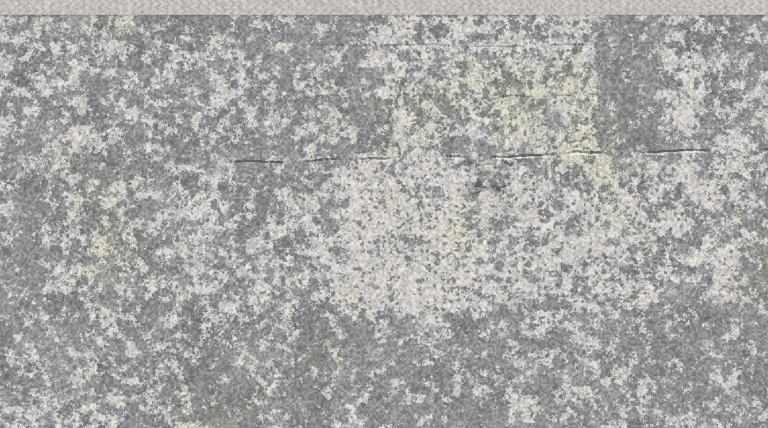
Give the GLSL for this texture, as a Shadertoy shader.

```glsl
// Weathered concrete wall with flaking pale coating, pits, cracks and a top trim.

const vec3 COOL_TINT = vec3(0.003, -0.007, 0.006);
const vec3 WARM_TINT = vec3(0.012, 0.003, -0.024);
const vec3 MOSS_TINT = vec3(0.004, 0.010, -0.028);
const vec3 TRIM_COLOUR = vec3(0.765, 0.748, 0.738);
const float CEMENT_TONE = 0.555;
const float FLAKE_TONE = 0.80;
const float TRIM_BASE = 0.965;

float hash(vec2 p) {
    vec3 q = fract(p.xyx * 0.1031);
    q += dot(q, q.yzx + 33.33);
    return fract((q.x + q.y) * q.z);
}

float noise(vec2 p) {
    vec2 cell = floor(p), f = fract(p);
    f = f * f * (3.0 - 2.0 * f);
    float low = mix(hash(cell), hash(cell + vec2(1, 0)), f.x);
    float high = mix(hash(cell + vec2(0, 1)), hash(cell + vec2(1, 1)), f.x);
    return mix(low, high, f.y);
}

// Layered noise in 0..1; a higher gain gives a rougher result.
float fbm(vec2 p, float gain) {
    float sum = 0.0, total = 0.0, weight = 1.0;
    for (int i = 0; i < 5; i++) {
        sum += weight * noise(p);
        total += weight;
        weight *= gain;
        p = mat2(1.6, 1.2, -1.2, 1.6) * p + 17.3;
    }
    return sum / total;
}

// Soft rectangle mask between two corners.
float patchMask(vec2 p, vec2 low, vec2 high, float soft) {
    vec2 inside = smoothstep(low - soft, low + soft, p)
                * (1.0 - smoothstep(high - soft, high + soft, p));
    return inside.x * inside.y;
}

// Ragged round holes scattered one per grid cell.
float pits(vec2 p, float scale, float chance, float px) {
    vec2 q = p * scale + 0.35 * (vec2(noise(p * 110.0), noise(p * 110.0 + 50.0)) - 0.5);
    vec2 cell = floor(q);
    vec2 centre = 0.3 + 0.4 * vec2(hash(cell + 3.1), hash(cell + 8.7));
    float radius = mix(0.10, 0.27, hash(cell + 21.4));
    float edge = 0.05 + px * scale * 0.6;
    float hole = 1.0 - smoothstep(radius - edge, radius + edge, length(fract(q) - centre));
    return hole * step(hash(cell + 40.2), chance);
}

// Broken, wandering horizontal line at a given height.
float crack(vec2 p, float height, float width, float px) {
    float path = height + 0.018 * (fbm(vec2(p.x * 9.0, height * 40.0), 0.6) - 0.5);
    float broken = smoothstep(0.28, 0.55, noise(vec2(p.x * 16.0, height * 90.0)));
    return broken * (1.0 - smoothstep(width, width + px, abs(p.y - path)));
}

// Share of surviving pale coating across the wall.
float coatingCover(vec2 p) {
    vec2 q = p + 0.07 * (vec2(fbm(p * 13.0, 0.6), fbm(p * 13.0 + 31.0, 0.6)) - 0.5);
    float cover = 0.25 + 0.75 * (fbm(p * 3.5 + 4.0, 0.6) - 0.5);
    cover += 0.24 * (noise(p * vec2(15.0, 2.0)) - 0.5);
    cover += 0.26 * patchMask(q, vec2(0.42, 0.27), vec2(0.82, 0.61), 0.025);
    cover += 0.68 * patchMask(q, vec2(0.81, 0.27), vec2(1.09, 0.63), 0.03);
    cover += 0.33 * patchMask(q, vec2(1.09, 0.30), vec2(1.73, 0.63), 0.025);
    cover += 0.38 * patchMask(q, vec2(0.90, 0.65), vec2(1.39, 0.97), 0.03);
    cover += 0.55 * patchMask(q, vec2(1.54, 0.67), vec2(1.64, 0.89), 0.02);
    cover += 0.28 * patchMask(q, vec2(0.45, 0.65), vec2(0.57, 0.88), 0.03);
    cover += 0.50 * patchMask(q, vec2(0.12, 0.30), vec2(0.18, 0.39), 0.02);
    cover -= 0.20 * patchMask(q, vec2(1.39, 0.65), vec2(1.53, 0.97), 0.02);
    return cover;
}

vec3 wall(vec2 p, float px) {
    float cover = coatingCover(p);
    float grain = noise(p * 210.0) - 0.5;

    // Cement under rough, sharp flakes
    float flakeNoise = fbm(p * 46.0, 0.78) - 0.5;
    float flake = smoothstep(-0.085, 0.085, flakeNoise + 0.30 * (cover - 0.5));
    float cement = CEMENT_TONE + 0.22 * (fbm(p * 16.0 + 9.0, 0.7) - 0.5);
    float pale = FLAKE_TONE + 0.16 * (fbm(p * 60.0 + 2.0, 0.8) - 0.5);
    float tone = mix(cement, pale, flake) + 0.20 * grain;

    // Pits and tiny bright spots
    float pitting = 0.15 + 0.35 * smoothstep(0.3, 0.8, cover);
    float hole = max(pits(p, 28.0, pitting, px), pits(p + 5.3, 58.0, pitting, px));
    tone = mix(tone, 0.49 + 0.16 * grain, 0.85 * hole);
    tone = mix(tone, 0.87, 0.7 * pits(p + 11.7, 75.0, 0.06, px));

    // Long joint with a lit lip, faint seams and a curling crack
    float slope = 0.608 + 0.024 * p.x;
    float joint = crack(p, slope, 0.0015, px) * smoothstep(0.48, 0.60, p.x);
    float lip = crack(p + vec2(0.0, 0.005), slope, 0.001, px) * smoothstep(0.8, 1.0, p.x);
    float seams = crack(p, 0.895, 0.001, px) + crack(p, 0.775, 0.001, px);
    seams *= patchMask(p, vec2(0.75, 0.6), vec2(1.42, 0.97), 0.05);
    float curl = 1.0 - smoothstep(0.012, 0.04, abs(fbm(p * 15.0, 0.45) - 0.5));
    curl *= patchMask(p, vec2(1.09, 0.52), vec2(1.21, 0.64), 0.02);
    tone += 0.14 * lip - 0.26 * joint - 0.13 * seams - 0.16 * curl;

    // Cool cement, warm coating, slow moss stains
    float moss = smoothstep(0.5, 0.75, fbm(p * 4.0 + 60.0, 0.6));
    vec3 tint = mix(COOL_TINT, WARM_TINT, smoothstep(0.58, 0.82, tone));
    return vec3(clamp(tone, 0.38, 0.92)) + tint + MOSS_TINT * moss;
}

// Finely woven strip along the top.
vec3 trim(vec2 p) {
    float weave = abs(fract(p.x * 52.0 + abs(fract(p.y * 60.0) - 0.5)) - 0.5);
    return TRIM_COLOUR + 0.16 * (weave - 0.25) + 0.14 * (noise(p * 230.0) - 0.5);
}

void mainImage(out vec4 fragColor, in vec2 fragCoord) {
    vec2 p = fragCoord / iResolution.y;
    float px = 1.0 / iResolution.y;
    float shadow = 1.0 - smoothstep(0.0, 0.006, TRIM_BASE - p.y);
    vec3 colour = wall(p, px) - 0.10 * shadow;
    colour = mix(colour, trim(p), smoothstep(-px, px, p.y - TRIM_BASE));
    fragColor = vec4(colour, 1.0);
}
```
